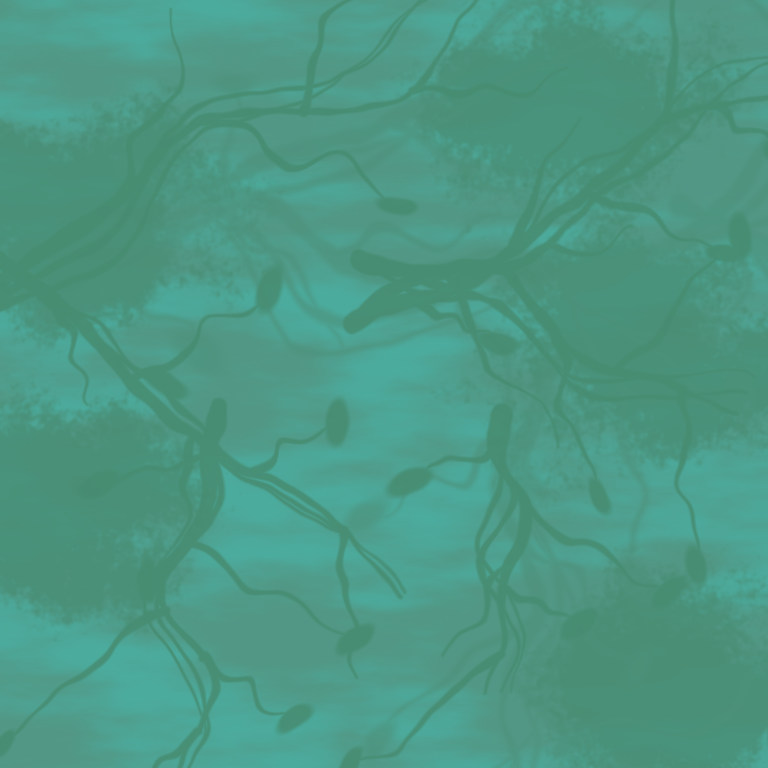
A WebGL 1 fragment shader for this texture:

```glsl
precision highp float;
uniform vec2 u_resolution;

#define TEAL vec3(0.295, 0.670, 0.615)
#define HAZE vec3(0.322, 0.592, 0.520)
#define MOSS vec3(0.284, 0.550, 0.450)
#define BARK vec3(0.275, 0.550, 0.445)
#define LIMB_WIDTH 0.012
#define TWIG_WIDTH 0.0065
#define LEAF_SIZE vec2(0.021, 0.010)
#define BEND 0.30
#define EDGE 0.0025
#define GHOST_EDGE 0.005

vec2 hash2(vec2 p) {
  vec3 q = fract(p.xyx * vec3(0.1031, 0.1030, 0.0973));
  q += dot(q, q.yzx + 33.33);
  return fract((q.xx + q.yz) * q.zy);
}

float cornerSlope(vec2 cell, vec2 offset, vec2 f) {
  return dot(hash2(cell + offset) * 2.0 - 1.0, f - offset);
}

float gradientNoise(vec2 p) {
  vec2 cell = floor(p), f = fract(p);
  vec2 u = f * f * f * (f * (f * 6.0 - 15.0) + 10.0);
  float low = mix(cornerSlope(cell, vec2(0, 0), f), cornerSlope(cell, vec2(1, 0), f), u.x);
  float high = mix(cornerSlope(cell, vec2(0, 1), f), cornerSlope(cell, vec2(1, 1), f), u.x);
  return mix(low, high, u.y);
}

float fbm(vec2 p) {
  float sum = 0.0, gain = 0.6;
  for (int i = 0; i < 5; i++) {
    sum += gain * gradientNoise(p);
    p = p * 2.03 + 17.3;
    gain *= 0.5;
  }
  return sum;
}

vec2 heading(float angle) { return vec2(cos(angle), sin(angle)); }

vec2 toLocal(vec2 v, vec2 dir) {
  return vec2(dot(v, dir), dot(v, vec2(-dir.y, dir.x)));
}

// Sideways offset of a branch, relative to its length
float spine(float t, float seed) {
  return BEND * gradientNoise(vec2(t * 2.7 + seed, seed * 3.7)) * min(1.0, 3.0 * t);
}

vec2 pointOn(vec2 root, vec2 dir, float len, float t, float seed) {
  return root + len * (dir * t + vec2(-dir.y, dir.x) * spine(t, seed));
}

// Distance to a tapered, knotty, wandering stroke
float branch(vec2 p, vec2 root, vec2 dir, float len, float width, float seed) {
  vec2 q = toLocal(p - root, dir);
  float t = clamp(q.x / len, 0.0, 1.0);
  float knots = 1.0 + 0.8 * gradientNoise(vec2(t * len * 22.0, seed + 0.5));
  float radius = width * mix(1.0, 0.2, t) * knots;
  return length(q - len * vec2(t, spine(t, seed))) - radius;
}

// Limbs of braided strands, each with side twigs and some leaves
float thicket(vec2 p, float seed) {
  p += 0.007 * vec2(gradientNoise(p * 24.0), gradientNoise(p * 24.0 + 50.0));
  float dist = 1.0;
  for (int i = 0; i < 6; i++) {
    float id = float(i), row = mod(id, 3.0), column = floor(id / 3.0);
    vec2 rnd = hash2(vec2(id + 1.0, seed));
    vec2 center = vec2(0.3 + 0.42 * column, 0.8 - 0.3 * row) + 0.16 * (rnd - 0.5);
    float angle = 0.65 - 1.2 * row + 0.4 * (rnd.y - 0.5);
    float len = 0.85 - 0.17 * row - 0.15 * column;
    float limbSeed = seed + id * 1.37 + 0.21;
    vec2 dir = heading(angle);
    vec2 root = center - 0.5 * len * dir;
    for (int s = 0; s < 3; s++) {
      float strand = float(s);
      dist = min(dist, branch(p, root, dir, len, LIMB_WIDTH / (1.0 + 0.6 * strand), limbSeed + 0.09 * strand));
    }
    for (int k = 0; k < 5; k++) {
      float twig = float(k);
      vec2 r = hash2(vec2(twig + 7.0 * id, seed + 9.0));
      float side = mod(twig, 2.0) * 2.0 - 1.0;
      vec2 twigDir = heading(angle + side * (0.5 + 0.8 * r.x));
      vec2 twigRoot = pointOn(root, dir, len, 0.1 + 0.17 * twig + 0.1 * r.y, limbSeed);
      float twigLen = 0.09 + 0.19 * r.y;
      float twigSeed = limbSeed + 3.3 * twig + 5.1;
      dist = min(dist, branch(p, twigRoot, twigDir, twigLen, TWIG_WIDTH, twigSeed));
      vec2 tip = pointOn(twigRoot, twigDir, twigLen, 1.0, twigSeed);
      vec2 leaf = toLocal(p - tip, heading(angle - 1.2 * r.x)) / (LEAF_SIZE * (0.6 + r.x));
      dist = min(dist, (length(leaf) - step(0.4, r.x)) * LEAF_SIZE.y);
    }
  }
  return dist;
}

// Speckled clumps, alternating right and left from bottom to top
float foliage(vec2 p) {
  float cover = -1.0;
  for (int i = 0; i < 5; i++) {
    float id = float(i);
    vec2 center = vec2(0.45 + 0.38 * cos(3.0 * id), 0.12 + 0.195 * id);
    center += 0.1 * (hash2(vec2(id, 4.0)) - 0.5);
    cover = max(cover, 1.0 - length((p - center) / vec2(0.21, 0.15)));
  }
  float grain = gradientNoise(p * 75.0) + 0.7 * gradientNoise(p * 150.0);
  return smoothstep(-0.08, 0.38, cover + 1.1 * fbm(p * 7.0) + 0.3 * grain);
}

void main() {
  vec2 p = gl_FragCoord.xy / u_resolution.y;

  // Watery ground with level streaks
  float wash = fbm(p * vec2(2.5, 5.0) + 3.7) + 0.75 * fbm(p * vec2(5.0, 19.0) + 11.0);
  vec3 color = mix(TEAL, HAZE, smoothstep(-0.30, 0.24, wash));

  // Clumps, then pale far branches, then near ones
  color = mix(color, MOSS, 0.8 * foliage(p));
  float far = smoothstep(GHOST_EDGE, -GHOST_EDGE, thicket(p * 0.8 - vec2(0.18, -0.07), 40.0));
  color = mix(color, mix(HAZE, MOSS, 0.6), 0.6 * far);
  float near = smoothstep(EDGE, -EDGE, thicket(p, 12.0));
  color = mix(color, BARK, 0.9 * near);

  gl_FragColor = vec4(color, 1.0);
}
```
